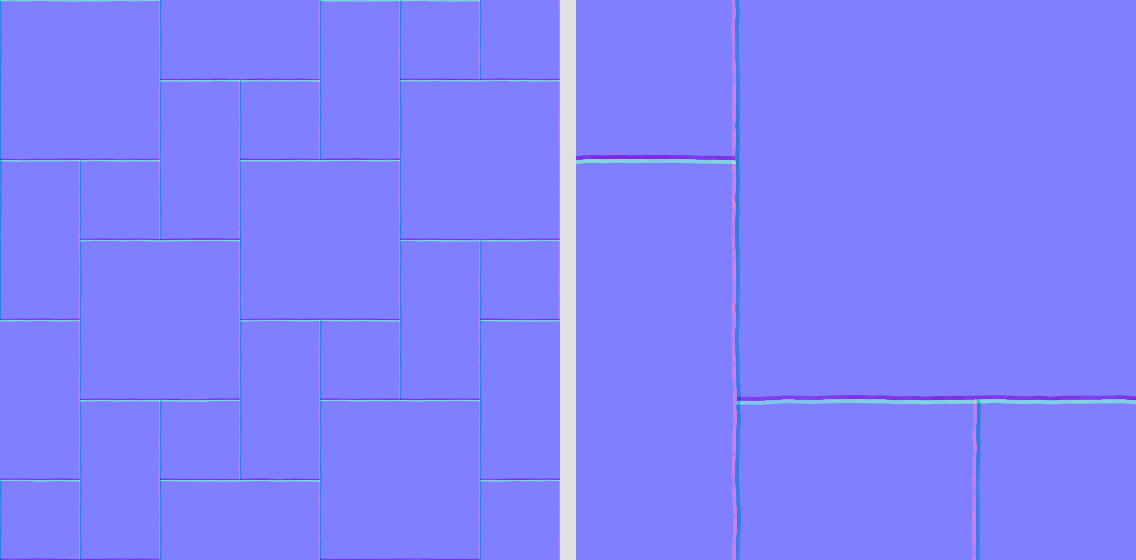
Left: the whole. Right: its middle third, enlarged.
Write a WebGL 1 fragment shader that draws this texture map.

```glsl
precision highp float;
// Tangent-space normal map of flat paving laid in a seamless three-size pattern.
// A 7 by 7 lattice, stepped two cells per row, forms 2x2, 1x2 and 1x1 slabs;
// thin bevels beside each joint tilt the normal, with wobble and worn grain.
uniform vec2 u_resolution;

const float CELLS = 7.0;
const float BEVEL_WIDTH = 0.0023;
const float WOBBLE = 0.0008;

float hash(vec2 p) {
  vec3 q = fract(p.xyx * 0.1031);
  q += dot(q, q.yzx + 33.33);
  return fract((q.x + q.y) * q.z);
}

// Value noise along t in 0..1, repeating after `period` knots.
float lineNoise(float t, float period, float seed) {
  float s = t * period;
  float i = floor(s);
  float f = fract(s);
  float a = hash(vec2(mod(i, period), seed));
  float b = hash(vec2(mod(i + 1.0, period), seed));
  return mix(a, b, f * f * (3.0 - 2.0 * f));
}

// Sideways drift of a joint, in canvas units.
float wobble(float t, float seed) {
  float broad = lineNoise(t, 28.0, seed) - 0.5;
  float fine = lineNoise(t, 120.0, seed + 31.0) - 0.5;
  return WOBBLE * (1.4 * broad + 0.8 * fine);
}

float same(float a, float b) {
  return step(abs(a - b), 0.5);
}

// Smooth coverage of a bevel at distance d from its joint.
float bevel(float d, float width, float pixel) {
  float outer = clamp((width - d) / pixel + 0.5, 0.0, 1.0);
  float inner = clamp(d / pixel + 0.5, 0.0, 1.0);
  return outer * inner;
}

// Worn steepness along an edge; grain sets the amount of fine speckle.
float wear(float t, float seed, float grain) {
  float broad = mix(0.75, 1.2, lineNoise(t, 42.0, seed));
  float speckle = lineNoise(t, 320.0, seed + 57.0);
  return broad * (1.0 - grain * speckle);
}

void main() {
  vec2 p = gl_FragCoord.xy / u_resolution;
  p.y = 1.0 - p.y;
  float pixel = 1.0 / min(u_resolution.x, u_resolution.y);

  // Bend each joint independently, sharing seeds across the wrap.
  vec2 joint = floor(mod(floor(p * CELLS + 0.5) + 0.5, CELLS));
  vec2 bent = p + vec2(wobble(p.y, joint.x + 3.0), wobble(p.x, joint.y + 17.0));

  // Position in the seven-cell motif; y runs downward.
  vec2 cell = floor(bent * CELLS);
  vec2 local = fract(bent * CELLS) / CELLS;
  vec2 far = 1.0 / CELLS - local;
  float k = floor(mod(cell.x + 2.0 * cell.y + 0.5, CELLS));

  // Sides of this cell that are slab edges: 0-3 large, 4 and 6 tall, 5 small.
  float left = 1.0 - same(k, 1.0) - same(k, 3.0);
  float right = 1.0 - same(k, 0.0) - same(k, 2.0);
  float top = 1.0 - same(k, 2.0) - same(k, 3.0) - same(k, 6.0);
  float bottom = 1.0 - same(k, 0.0) - same(k, 1.0) - same(k, 4.0);

  // Bevel slopes with their wear.
  left *= bevel(local.x, BEVEL_WIDTH, pixel) * wear(p.y, joint.x + 101.0, 0.25);
  right *= bevel(far.x, BEVEL_WIDTH * 0.9, pixel) * wear(p.y, joint.x + 131.0, 0.65);
  top *= bevel(local.y, BEVEL_WIDTH, pixel) * wear(p.x, joint.y + 151.0, 0.2);
  bottom *= bevel(far.y, BEVEL_WIDTH, pixel) * wear(p.x, joint.y + 171.0, 0.25);

  vec2 tilt = vec2(right * 0.95 - left * 0.9, top * 0.9 - bottom * 0.85);
  vec3 normal = normalize(vec3(tilt, 1.0));
  gl_FragColor = vec4(0.5 + 0.5 * normal, 1.0);
}
```
